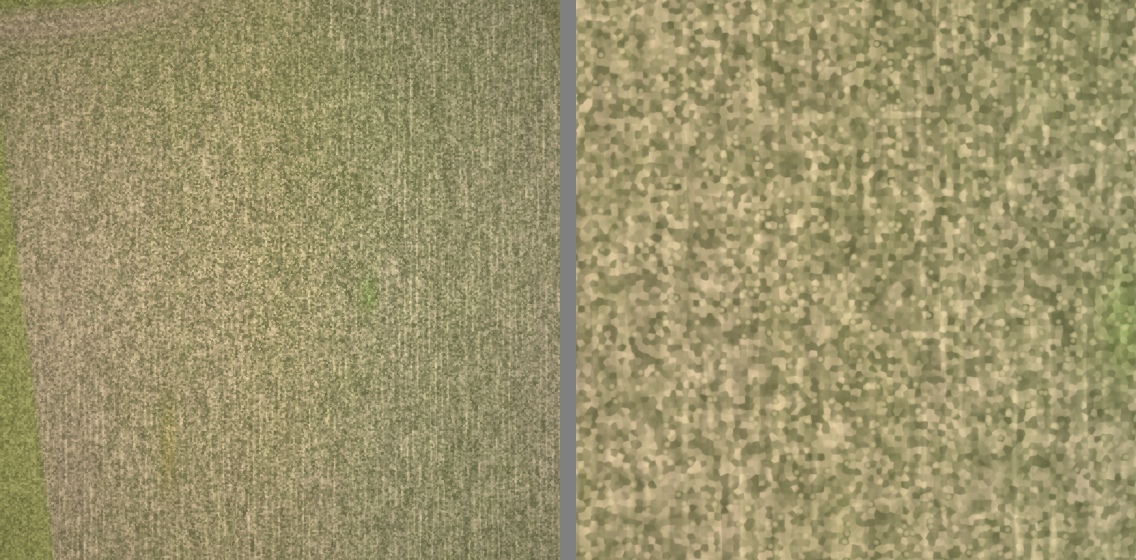
Left, the full canvas; right, a detail of the centre.
Reproduce this texture procedurally as a three.js fragment shader.

```glsl
varying vec2 vUv;

float hash(vec2 p) {
  vec3 q = fract(p.xyx * vec3(0.1031, 0.1030, 0.0973));
  q += dot(q, q.yzx + 33.33);
  return fract((q.x + q.y) * q.z);
}

// Cellular noise: x is a soft blend of cell tones, y marks rare round flecks
vec2 grains(vec2 p) {
  vec2 cell = floor(p);
  float tone = 0.0, weight = 0.0, fleck = 0.0;
  for (int j = -1; j <= 1; j++) {
    for (int i = -1; i <= 1; i++) {
      vec2 id = cell + vec2(float(i), float(j));
      vec2 centre = id + 0.15 + 0.7 * vec2(hash(id + 17.0), hash(id + 59.0));
      float d = length(p - centre);
      float w = exp(-9.0 * d * d);
      tone += w * hash(id + 101.0);
      weight += w;
      fleck = max(fleck, step(0.93, hash(id + 143.0)) * (1.0 - smoothstep(0.15, 0.6, d)));
    }
  }
  return vec2(tone / weight, fleck);
}

// Layered, warped sines for broad patches, about -1 to 1
float patches(vec2 p) {
  float sum = 0.0, amp = 0.5;
  for (int i = 0; i < 5; i++) {
    sum += amp * sin(p.x + 1.6 * sin(p.y * 0.8 + float(i))) * cos(p.y * 0.7 + sin(p.x * 1.2));
    p = mat2(1.5, 1.1, -1.1, 1.5) * p + 2.3;
    amp *= 0.65;
  }
  return sum;
}

float blob(vec2 p, vec2 centre, vec2 radius) {
  vec2 d = (p - centre) / radius;
  return exp(-dot(d, d));
}

void main() {
  vec2 p = vUv;
  vec3 soil = vec3(0.645, 0.580, 0.460);
  vec3 crop = vec3(0.550, 0.540, 0.350);
  vec3 straw = vec3(0.760, 0.700, 0.560);
  vec3 grass = vec3(0.550, 0.570, 0.290);

  vec2 fine = grains(p * 260.0);
  vec2 coarse = grains(p * 125.0 + 40.0);
  float streak = grains(vec2(p.x * 190.0, p.y * 22.0) + 9.0).x;
  float broad = patches(p * vec2(9.0, 6.0));
  float mottle = patches(p * vec2(42.0, 26.0) + 5.0);

  // Curved headland at the upper left
  float arc = p.y - 0.4 * p.x * p.x + 0.003 * mottle;
  float headland = smoothstep(0.86, 0.91, arc) * (1.0 - smoothstep(0.22, 0.45, p.x));

  // Crop cover: greener at the top and right, barer at the left
  float cover = 0.48 + 0.16 * broad + 0.18 * mottle;
  cover += 0.35 * blob(p, vec2(0.40, 0.90), vec2(0.30, 0.20));
  cover += 0.15 * blob(p, vec2(0.72, 0.55), vec2(0.22, 0.40));
  cover -= 0.40 * blob(p, vec2(0.13, 0.35), vec2(0.11, 0.40));
  cover -= 0.25 * blob(p, vec2(0.98, 0.35), vec2(0.08, 0.30));
  cover += 0.7 * (0.5 - fine.x) + 0.4 * (0.5 - coarse.x);
  vec3 color = mix(soil, crop, clamp(cover, 0.0, 1.0));
  color += vec3(-0.02, 0.002, 0.01) * smoothstep(0.45, 0.75, p.x);

  // Drilled rows, broken along their length
  float lane = p.x * 92.0 + 0.8 * p.y + 0.15 * sin(p.y * 9.0 + p.x * 14.0);
  float ridge = pow(0.5 + 0.5 * cos(6.2832 * lane), 3.0);
  float rowStrength = 0.3 + 0.7 * hash(vec2(floor(lane + 0.5), 7.0));
  float clarity = mix(0.45, 1.0, max(smoothstep(0.4, 0.75, p.x), 1.0 - smoothstep(0.1, 0.55, p.y)));
  float rows = ridge * rowStrength * clarity * smoothstep(0.2, 0.65, streak) * (1.0 - headland);
  color = mix(color, straw, 0.55 * rows);
  color *= 1.0 + 0.14 * (streak - 0.5) * (1.0 - headland) - 0.03 * clarity * (1.0 - ridge);

  // Wheel tracks on the headland
  float bareBand = exp(-pow((arc - 0.948) / 0.024, 2.0));
  color = mix(color, vec3(0.66, 0.585, 0.47), 0.75 * headland * bareBand);
  color = mix(color, grass * 0.93, 0.6 * headland * smoothstep(0.972, 0.995, arc));
  color *= 1.0 + 0.045 * headland * sin(arc * 430.0 + mottle);

  // Grass margin at the lower left and small lush spots
  float margin = 1.0 - smoothstep(-0.006, 0.008, p.x - 0.095 + 0.12 * p.y + 0.004 * mottle);
  color = mix(color, grass, 0.65 * margin);
  color = mix(color, vec3(0.46, 0.56, 0.27), 0.55 * blob(p, vec2(0.66, 0.475), vec2(0.014, 0.035)));
  color = mix(color, vec3(0.61, 0.56, 0.29), 0.5 * blob(p, vec2(0.30, 0.20), vec2(0.015, 0.08)));

  // Slanting track in the upper right corner
  float side = p.x - 0.955 - 0.35 * (1.0 - p.y);
  color = mix(color, crop * 0.88, 0.6 * smoothstep(-0.004, 0.012, side));
  color = mix(color, straw, 0.3 * exp(-pow(side / 0.005, 2.0)));

  // Grain contrast with pale stones and dark gaps, strongest in the middle
  float middle = blob(p, vec2(0.48, 0.58), vec2(0.35, 0.42));
  color *= 1.0 + (0.26 + 0.14 * middle) * (fine.x - 0.5) + 0.14 * (coarse.x - 0.5);
  color = mix(color, vec3(0.85, 0.79, 0.60), fine.y * (0.12 + 0.45 * middle));
  color = mix(color, vec3(0.38, 0.38, 0.25), coarse.y * (0.08 + 0.22 * middle));

  // Lens falloff
  vec2 offset = p - 0.5;
  color *= 1.065 - 0.38 * dot(offset, offset);
  gl_FragColor = vec4(color, 1.0);
}
```
